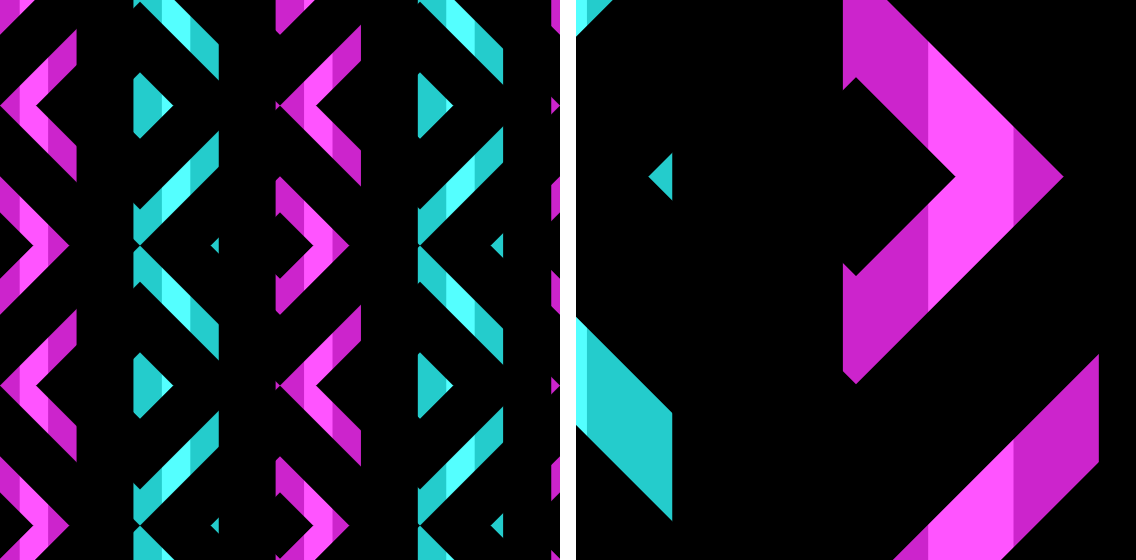
Left: the whole. Right: its middle third, enlarged.
A three.js fragment shader for this pattern:

```glsl
// Concentric diamond rings seen through alternating magenta and cyan vertical strips on black.
varying vec2 vUv;

// Antialiased fill of the region where the signed distance is negative.
float fill(float dist, float pixel) {
  return clamp(0.5 - dist / pixel, 0.0, 1.0);
}

// Signed distance to diamond rings, repeated twice across and twice up.
float diamondRings(vec2 uv) {
  vec2 fromCentre = abs(mod(uv - vec2(0.0, 0.0615), 0.5) - 0.25);
  float radius = fromCentre.x + fromCentre.y;
  float ringPitch = 0.1908;
  float fromRing = abs(mod(radius - 0.027 + 0.5 * ringPitch, ringPitch) - 0.5 * ringPitch);
  return (fromRing - 0.0322) * 0.7071;
}

void main() {
  float pixel = fwidth(vUv.x);

  // Four strips, slightly wider spaced than the diamonds so each cuts them differently;
  // the first strip wraps over the left edge.
  float pitch = 130.0 / 512.0;
  float margin = 0.03;
  float x = fract(vUv.x + 8.0 / 512.0 + margin);
  float strip = floor(x / pitch);
  float fromMiddle = abs(x - strip * pitch - margin - 39.0 / 512.0);

  // Each strip is split into thirds, the middle one lit.
  float inStrip = fill(fromMiddle - 39.0 / 512.0, pixel);
  float lit = fill(fromMiddle - 13.0 / 512.0, pixel);

  vec3 hue = mod(strip, 2.0) < 0.5 ? vec3(1.0, 0.0, 1.0) : vec3(0.0, 1.0, 1.0);
  vec3 shaded = mix(vec3(0.14), vec3(0.8), hue);
  vec3 bright = mix(vec3(0.33), vec3(1.0), hue);
  vec3 color = mix(shaded, bright, lit);

  gl_FragColor = vec4(color * inStrip * fill(diamondRings(vUv), pixel), 1.0);
}
```
